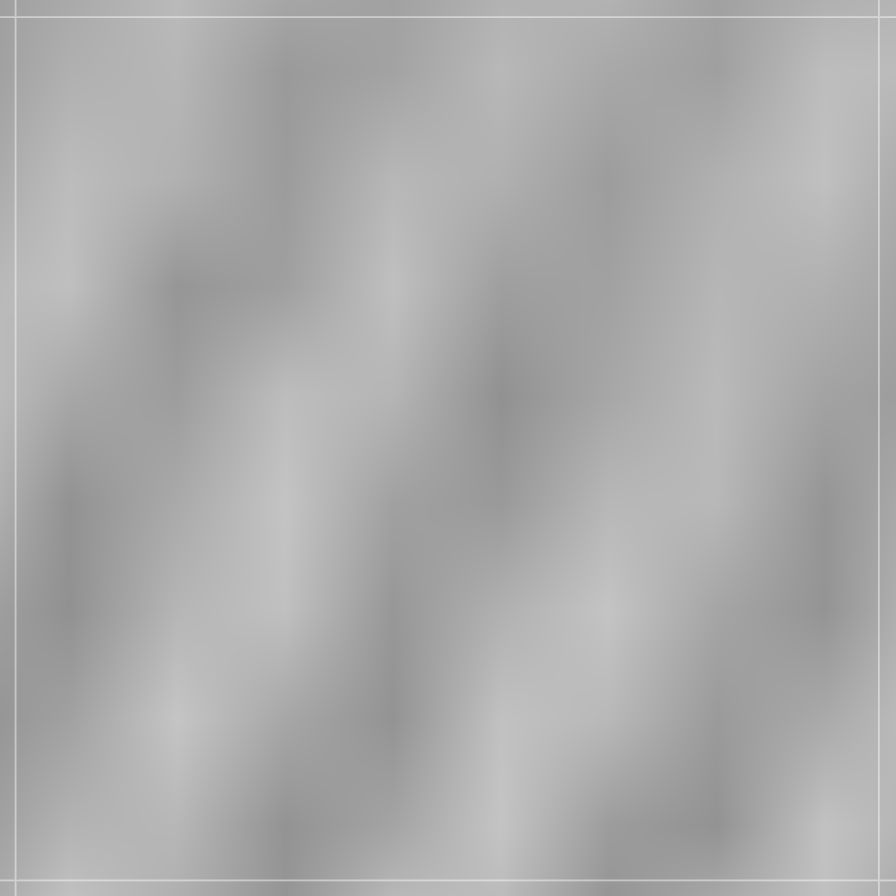
This texture is drawn by a Shadertoy shader. Its source:

```glsl
// Soft grey diagonal streaks under a thin, pale square frame.
// A slanted wave with a little random variation is sampled on a coarse
// lattice and blended linearly, which leaves faint creases at the nodes.

float hash(vec2 p) {
    return fract(sin(dot(p, vec2(127.1, 311.7))) * 43758.5453);
}

// Grey level of one lattice node; contrast fades towards the top
float nodeGrey(vec2 node) {
    float phase = (node.x - 1.0) - 0.5 * (node.y - 1.0);
    float contrast = mix(0.098, 0.066, clamp(node.y / 7.0, 0.0, 1.0));
    float variation = 0.06 * (hash(node) - 0.5);
    return 0.672 + contrast * cos(6.28318 * phase / 3.4) + variation;
}

// Bilinear blend of the four surrounding nodes
float streaks(vec2 p) {
    vec2 node = floor(p);
    vec2 blend = p - node;
    float low = mix(nodeGrey(node), nodeGrey(node + vec2(1, 0)), blend.x);
    float high = mix(nodeGrey(node + vec2(0, 1)), nodeGrey(node + vec2(1, 1)), blend.x);
    return mix(low, high, blend.y);
}

void mainImage(out vec4 fragColor, in vec2 fragCoord) {
    vec2 uv = fragCoord / iResolution.xy;
    vec2 pixel = 1.0 / iResolution.xy;

    // Eight lattice cells span the framed square
    vec2 frameUv = (uv - 0.0174) / 0.9635;
    float grey = streaks(frameUv * 8.0 - 0.5);

    // Frame lines sit on the borders of the square and run to the canvas edge
    vec2 lineDistance = abs(frameUv - round(frameUv)) * 0.9635;
    vec2 lineCover = clamp((0.001 - lineDistance) / pixel + 0.5, 0.0, 1.0);
    grey = mix(grey, 1.0, 0.45 * max(lineCover.x, lineCover.y));

    fragColor = vec4(vec3(grey), 1.0);
}
```
